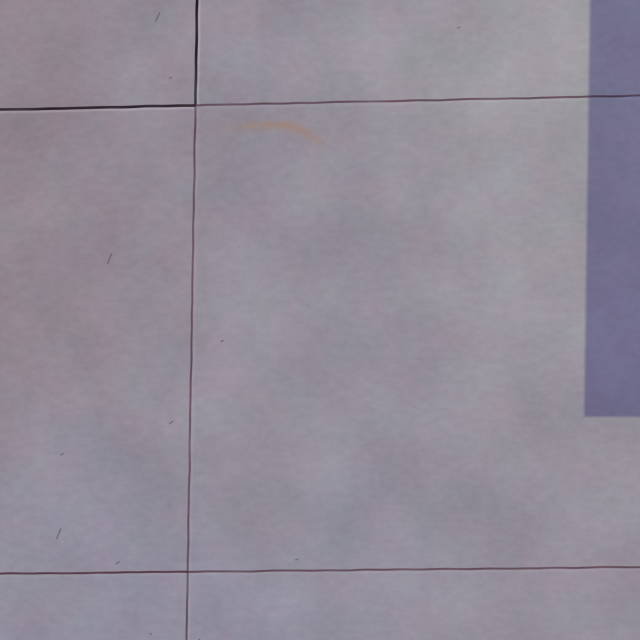
This texture is drawn by a WebGL 1 fragment shader. Its source:

```glsl
precision highp float;
// Large grey-lilac stone slabs with thin skewed joints, faint mottling, a rust stain and a cast shadow.
uniform vec2 u_resolution;

#define PITCH 0.725
#define JOINT_ORIGIN vec2(0.2915, 0.1035)
#define JOINT_WIDTH 0.0036
#define STONE vec3(0.578, 0.555, 0.600)
#define WARM_STONE vec3(0.565, 0.522, 0.560)
#define PALE_STONE vec3(0.622, 0.608, 0.632)
#define COOL_STONE vec3(0.565, 0.555, 0.620)
#define JOINT_BROWN vec3(0.29, 0.18, 0.22)
#define JOINT_BLACK vec3(0.13, 0.10, 0.12)
#define SHADOW_TINT vec3(0.735, 0.735, 0.885)
#define RUST vec3(0.66, 0.50, 0.41)
#define MOTTLE 0.075

vec2 hash2(vec2 p) {
  vec3 h = fract(p.xyx * vec3(0.1031, 0.1030, 0.0973));
  h += dot(h, h.yzx + 33.33);
  return fract((h.xx + h.yz) * h.zy);
}

float gradientDot(vec2 cell, vec2 offset) {
  float angle = 6.2832 * hash2(cell).x;
  return dot(vec2(cos(angle), sin(angle)), offset);
}

float gradientNoise(vec2 p) {
  vec2 i = floor(p), f = fract(p);
  vec2 w = f * f * f * (f * (f * 6.0 - 15.0) + 10.0);
  vec2 e = vec2(1.0, 0.0);
  return mix(mix(gradientDot(i, f), gradientDot(i + e, f - e), w.x),
             mix(gradientDot(i + e.yx, f - e.yx), gradientDot(i + 1.0, f - 1.0), w.x), w.y);
}

float fbm(vec2 p) {
  float sum = 0.0, amplitude = 0.5;
  for (int i = 0; i < 5; i++) {
    sum += amplitude * gradientNoise(p);
    p = mat2(1.6, 1.2, -1.2, 1.6) * p + 17.3;
    amplitude *= 0.5;
  }
  return sum;
}

// Soft-edged line coverage from the distance to its centre
float lineMask(float d, float width, float aa) {
  return 1.0 - smoothstep(0.5 * width - aa, 0.5 * width + aa, d);
}

// Sparse slanted scratches, at most one per cell
float scratches(vec2 p, float aa) {
  float mask = 0.0;
  vec2 cell = floor(p * 11.0);
  for (int j = -1; j <= 1; j++) {
    for (int i = -1; i <= 1; i++) {
      vec2 id = cell + vec2(float(i), float(j));
      vec2 rnd = hash2(id + 41.0), centre = (id + hash2(id + 7.0)) / 11.0;
      float angle = 0.2 + rnd.y;
      vec2 along = vec2(cos(angle), sin(angle)), d = p - centre;
      float halfLength = 0.001 + 0.007 * rnd.y * rnd.y;
      d -= along * clamp(dot(d, along), -halfLength, halfLength);
      float present = step(0.82 + 0.13 * smoothstep(0.2, 0.6, centre.x), rnd.x);
      mask = max(mask, present * lineMask(length(d), 0.0022, aa));
    }
  }
  return mask;
}

vec3 stone(vec2 p) {
  float cloud = fbm(p * 4.0 + 3.0);
  vec3 c = mix(STONE, WARM_STONE, smoothstep(0.42, 0.0, p.x + 0.5 * cloud) * smoothstep(0.1, 0.5, p.y));
  c = mix(c, COOL_STONE, 0.7 * smoothstep(0.5, 0.0, p.y + 0.6 * cloud) * smoothstep(0.9, 0.4, p.x));
  c = mix(c, PALE_STONE, smoothstep(0.35, 0.95, p.x + 0.4 * cloud) * smoothstep(0.05, 0.95, p.y));
  c += MOTTLE * fbm(p * 7.0 + 9.0) + 0.018 * gradientNoise(p * vec2(55.0, 90.0));
  c += vec3(0.03, -0.015, 0.0) * fbm(p * 16.0 + 31.0);
  return c + 0.012 * gradientNoise(p * vec2(130.0, 190.0));
}

void main() {
  vec2 p = gl_FragCoord.xy / u_resolution;
  float aa = 0.8 / min(u_resolution.x, u_resolution.y);
  vec3 color = stone(p);

  // Rust arc, fading toward its left end
  float bend = p.x - 0.43;
  float arc = 0.804 - bend * bend * (bend > 0.0 ? 5.0 : 0.6);
  float arcFade = smoothstep(0.30, 0.47, p.x) * smoothstep(0.515, 0.485, p.x);
  float rust = exp(-pow((p.y - arc) / 0.008, 2.0)) * arcFade;
  color = mix(color, RUST, 0.65 * rust * (0.8 + gradientNoise(p * 45.0)));

  color = mix(color, vec3(0.33, 0.30, 0.35), 0.55 * scratches(p, aa));

  // Slab grid, skewed and slightly ragged
  float slope = mix(0.0105, 0.022, (p.y - JOINT_ORIGIN.y) / PITCH);
  vec2 ragged = 0.0012 * vec2(gradientNoise(p.yx * vec2(24.0, 3.0)), gradientNoise(p * vec2(24.0, 3.0) + 5.0));
  vec2 grid = (p - JOINT_ORIGIN - vec2(0.0165 * p.y, slope * p.x) + ragged) / PITCH;
  vec2 offset = (fract(grid + 0.5) - 0.5) * PITCH;
  vec2 slab = floor(grid);

  // Joints: x is upright, y is level; those round the upper left slab are deepest
  float upper = step(0.5, floor(grid.y + 0.5)), left = step(slab.x, -0.5);
  vec2 deep = vec2(step(0.5, slab.y), upper * left);
  vec2 strength = mix(vec2(0.68, mix(0.72, 0.92, left)), vec2(0.95), deep);
  vec2 wear = 0.9 + 0.3 * vec2(gradientNoise(p.yx * 18.0), gradientNoise(p * 18.0 + 8.0));
  vec2 width = JOINT_WIDTH * (0.85 + 0.25 * deep);
  vec2 joint = vec2(lineMask(abs(offset.x), width.x, aa), lineMask(abs(offset.y), width.y, aa));
  vec2 rim = exp(-pow((offset - vec2(0.004, -0.004)) / 0.002, vec2(2.0)));
  color += 0.05 * max(rim.x * (0.4 + deep.x), rim.y * (0.4 + deep.y));
  color = mix(color, mix(JOINT_BROWN, JOINT_BLACK, deep.x), joint.x * min(strength.x * wear.x, 1.0));
  color = mix(color, mix(JOINT_BROWN, JOINT_BLACK, deep.y), joint.y * min(strength.y * wear.y, 1.0));

  // Shadow falling from the upper right
  vec2 edge = p - vec2(0.907 + 0.014 * p.y, 0.349);
  float shade = smoothstep(-0.003, 0.005, edge.x) * smoothstep(-0.003, 0.003, edge.y);
  color *= mix(vec3(1.0), SHADOW_TINT, shade);
  gl_FragColor = vec4(clamp(color, 0.0, 1.0), 1.0);
}
```
